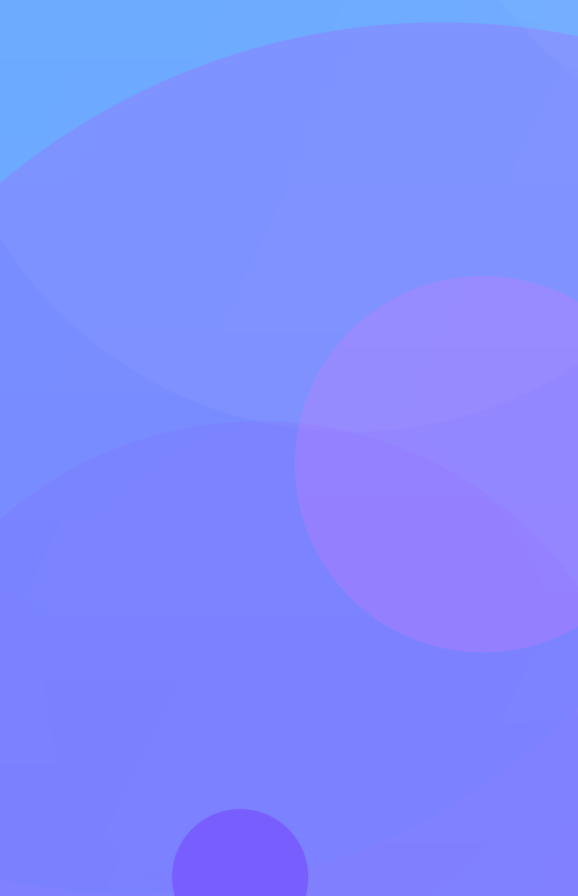
Write a Shadertoy shader that draws this background.

```glsl
// Overlapping translucent discs on a soft blue gradient.
// Each disc is a circle distance function with a smoothed edge, blended
// back to front; lengths are in canvas heights, origin at the lower left.

// Discs: centre x, centre y, radius
const vec3 VIOLET_DOME  = vec3(0.492, 0.211, 0.764);
const vec3 UPPER_LIGHT  = vec3(0.391, 0.980, 0.462);
const vec3 WIDE_LIGHT   = vec3(0.482, 0.966, 0.780);
const vec3 CORNER_LIGHT = vec3(0.911, 1.260, 0.438);
const vec3 LOWER_HILL   = vec3(0.289, 0.094, 0.436);
const vec3 FAINT_DISC   = vec3(0.335, 0.251, 0.286);
const vec3 COOL_REGION  = vec3(0.147, 0.702, 0.699);
const vec3 PINK_DISC    = vec3(0.539, 0.482, 0.210);
const vec3 SMALL_DISC   = vec3(0.268, 0.021, 0.076);

// Colours
const vec3 SKY_TOP    = vec3(0.405, 0.655, 1.0);
const vec3 SKY_BOTTOM = vec3(0.420, 0.610, 1.0);
const vec3 VIOLET     = vec3(0.550, 0.440, 1.0);
const vec3 INDIGO     = vec3(0.500, 0.420, 1.0);
const vec3 LILAC      = vec3(0.620, 0.500, 1.0);
const vec3 PINK       = vec3(0.800, 0.480, 1.0);
const vec3 PURPLE     = vec3(0.470, 0.370, 1.0);
const vec3 WHITE      = vec3(1.0);

// Reddening from the left edge to the right
const float WARM_SHIFT = 0.020;

// Coverage of a disc, smoothed over about one pixel
float disc(vec2 p, vec3 circle) {
    float pixel = 1.0 / iResolution.y;
    float d = length(p - circle.xy) - circle.z;
    return 1.0 - smoothstep(-pixel, pixel, d);
}

void mainImage(out vec4 fragColor, in vec2 fragCoord) {
    vec2 p = fragCoord / iResolution.y;
    float across = fragCoord.x / iResolution.x;

    // Sky
    vec3 color = mix(SKY_BOTTOM, SKY_TOP, p.y);
    color.r += WARM_SHIFT * (across - 0.6);

    // Large tinted discs and pale highlights
    color = mix(color, VIOLET, 0.45 * disc(p, VIOLET_DOME));
    color = mix(color, WHITE, 0.040 * disc(p, UPPER_LIGHT));
    color = mix(color, WHITE, 0.008 * disc(p, WIDE_LIGHT));
    color = mix(color, WHITE, 0.030 * disc(p, CORNER_LIGHT));
    color = mix(color, INDIGO, 0.25 * disc(p, LOWER_HILL));
    color = mix(color, INDIGO, 0.02 * disc(p, FAINT_DISC));

    // Lilac wash outside the cool region, at the lower right
    color = mix(color, LILAC, 0.13 * (1.0 - disc(p, COOL_REGION)));

    // Foreground discs
    color = mix(color, PINK, 0.30 * disc(p, PINK_DISC));
    color = mix(color, PURPLE, disc(p, SMALL_DISC));

    fragColor = vec4(color, 1.0);
}
```
